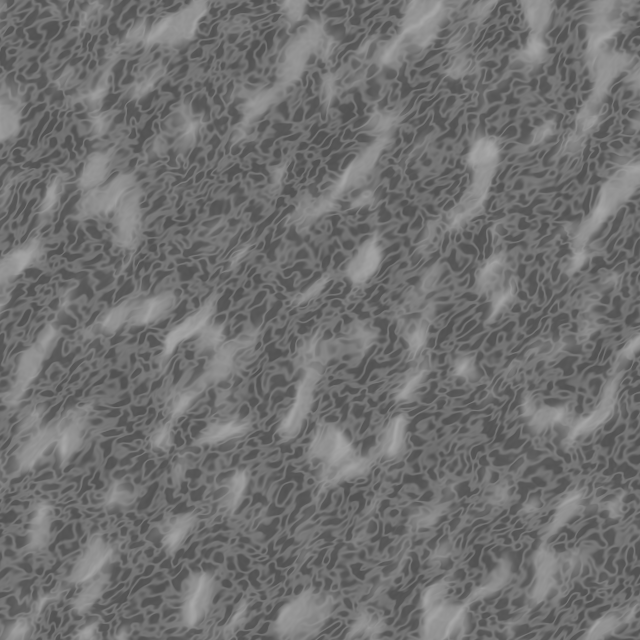
Write a Shadertoy shader that draws this texture.

```glsl
float hash(vec2 p) {
    vec3 h = fract(vec3(p.xyx) * 0.1031);
    h += dot(h, h.yzx + 33.33);
    return fract((h.x + h.y) * h.z);
}

// Dot product of a corner's random unit gradient with the offset from it
float corner(vec2 cell, vec2 offset) {
    float angle = 6.2832 * hash(cell);
    return dot(vec2(cos(angle), sin(angle)), offset);
}

float gradientNoise(vec2 p) {
    vec2 i = floor(p), f = p - i;
    vec2 w = f * f * f * (f * (f * 6.0 - 15.0) + 10.0);
    vec2 e = vec2(1.0, 0.0);
    float low = mix(corner(i, f), corner(i + e, f - e), w.x);
    float high = mix(corner(i + e.yx, f - e.yx), corner(i + 1.0, f - 1.0), w.x);
    return mix(low, high, w.y);
}

// Displacement that bends the streaks and breaks up regularity
vec2 warp(vec2 p) {
    return vec2(gradientNoise(p + 41.3), gradientNoise(p + 87.7));
}

// Raised smooth flakes, stretched along the first axis
float flakeField(vec2 q) {
    return gradientNoise(q * vec2(8.0, 17.0) + 13.1)
         + 0.5 * gradientNoise(q * vec2(17.0, 33.0) + 57.4);
}

// Dark pits separated by a net of thin walls
float pits(vec2 q) {
    vec2 sheared = q + vec2(0.0, 0.25 * q.x);
    float n = gradientNoise(q * vec2(36.0, 58.0) + 120.6)
            + 0.6 * gradientNoise(sheared * vec2(66.0, 104.0) + 203.2);
    return smoothstep(0.02, 0.36, abs(n));
}

void mainImage(out vec4 fragColor, in vec2 fragCoord) {
    vec2 uv = fragCoord / iResolution.y;

    // Axes along and across the grain, which climbs to the right
    float tilt = radians(55.0);
    vec2 along = vec2(cos(tilt), sin(tilt));
    vec2 q = vec2(dot(uv, along), dot(uv, vec2(-along.y, along.x))) + 3.0;
    q += 0.022 * warp(q * 9.0) + 0.007 * warp(q * 31.0);

    float field = flakeField(q);
    float flake = smoothstep(0.02, 0.46, field);
    float crest = flake * smoothstep(0.15, 0.0, abs(gradientNoise(q * vec2(6.0, 22.0) + 301.5)));
    float grain = gradientNoise(q * vec2(110.0, 170.0));

    // Pits fade out on the flakes; crests catch the most light
    float light = 0.472 + 0.05 * field + 0.085 * flake + 0.065 * crest;
    light -= 0.125 * pits(q) * (1.0 - 0.9 * flake);
    light += 0.02 * grain;

    fragColor = vec4(vec3(clamp(light, 0.32, 0.68)), 1.0);
}
```
